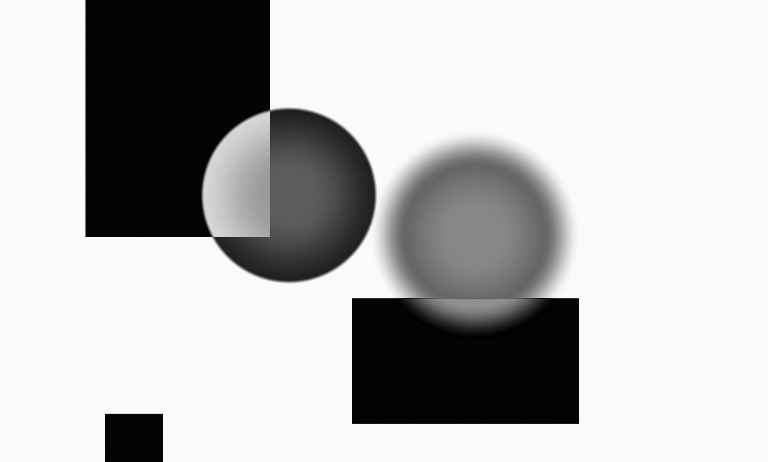
Reproduce this background procedurally as a Shadertoy shader.

```glsl
// Black blocks on white paper, inverted by one crisp and one blurred shaded disc.

#define PAPER 0.982
#define INK 0.015
#define DISC_RADIUS 0.1130
#define CRISP_CENTER vec2(0.3763, 0.3472)
#define CRISP_BLUR 0.0030
#define CRISP_TONES vec2(0.62, 0.87)
#define SOFT_CENTER vec2(0.6185, 0.2955)
#define SOFT_BLUR 0.0255
#define SOFT_TONES vec2(0.45, 0.64)
#define GRAIN_SCALE 130.0
#define GRAIN_AMOUNT 0.006

vec2 hashGradient(vec2 cell) {
    vec2 h = vec2(dot(cell, vec2(127.1, 311.7)), dot(cell, vec2(269.5, 183.3)));
    return 2.0 * fract(sin(h) * 43758.5) - 1.0;
}

float gradientNoise(vec2 p) {
    vec2 cell = floor(p), f = fract(p);
    vec2 w = f * f * f * (f * (f * 6.0 - 15.0) + 10.0);
    vec2 e = vec2(0.0, 1.0);
    float a = dot(hashGradient(cell), f);
    float b = dot(hashGradient(cell + e.yx), f - e.yx);
    float c = dot(hashGradient(cell + e.xy), f - e.xy);
    float d = dot(hashGradient(cell + e.yy), f - e.yy);
    return mix(mix(a, b, w.x), mix(c, d, w.x), w.y);
}

// Coverage of a rectangle given by two opposite corners.
float block(vec2 p, vec2 low, vec2 high, float pixel) {
    vec2 d = abs(p - 0.5 * (low + high)) - 0.5 * (high - low);
    return 1.0 - smoothstep(-0.5 * pixel, 0.5 * pixel, max(d.x, d.y));
}

// Disc light: tones.x at the core, tones.y at the rim, fading over the blur.
float disc(vec2 p, vec2 center, vec2 tones, float blur) {
    float r = length(p - center);
    float tone = mix(tones.x, tones.y, smoothstep(0.25, 1.1, r / DISC_RADIUS));
    return tone * (1.0 - smoothstep(DISC_RADIUS - blur, DISC_RADIUS + blur, r));
}

void mainImage(out vec4 fragColor, in vec2 fragCoord) {
    // One unit is the canvas width.
    vec2 p = fragCoord / iResolution.x;
    float pixel = 1.0 / iResolution.x;

    // Blocks on paper
    float ink = block(p, vec2(0.1113, 0.2929), vec2(0.3516, 0.7), pixel);
    ink = max(ink, block(p, vec2(0.4583, 0.0497), vec2(0.7539, 0.2132), pixel));
    ink = max(ink, block(p, vec2(0.1367, -0.1), vec2(0.2122, 0.0628), pixel));
    float shade = mix(PAPER, INK, ink);

    // Difference blending of the discs
    shade = abs(shade - disc(p, CRISP_CENTER, CRISP_TONES, max(CRISP_BLUR, pixel)));
    shade = abs(shade - disc(p, SOFT_CENTER, SOFT_TONES, SOFT_BLUR));

    // Faint paper grain
    shade += GRAIN_AMOUNT * gradientNoise(p * GRAIN_SCALE);
    fragColor = vec4(vec3(clamp(shade, 0.0, 1.0)), 1.0);
}
```
